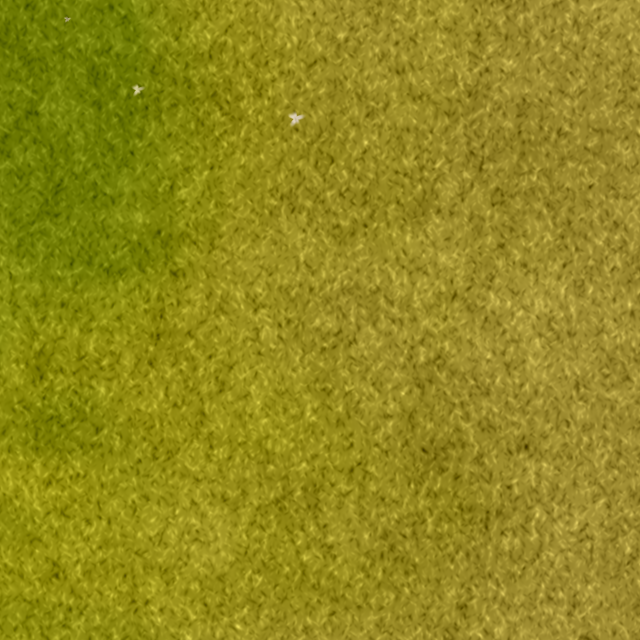
A Shadertoy shader for this texture:

```glsl
vec3 hash3(vec2 cell) {
    vec3 q = fract(cell.xyx * vec3(0.1031, 0.1030, 0.0973));
    q += dot(q, q.yxz + 33.33);
    return fract((q.xxy + q.yzz) * q.zyx);
}

mat2 rotation(float angle) {
    float c = cos(angle), s = sin(angle);
    return mat2(c, s, -s, c);
}

// Cellular layer of soft strokes, each lighter or darker than the ground.
// halfSize is in cells; share is the fraction of cells holding a stroke.
float strokes(vec2 uv, float count, vec2 halfSize, float share) {
    vec2 p = uv * count;
    vec2 cell = floor(p);
    float sum = 0.0;
    for (int y = -1; y <= 1; y++) {
        for (int x = -1; x <= 1; x++) {
            vec2 id = cell + vec2(x, y);
            vec3 place = hash3(id + count);
            vec3 look = hash3(id + count * 2.0 + 71.0);
            vec2 d = rotation((place.z - 0.5) * 2.2) * (p - id - place.xy);
            d /= halfSize;
            float tone = look.x * 2.0 - 1.0;
            sum += tone * step(look.y, share) * exp(-dot(d, d));
        }
    }
    return sum;
}

// Layered, warped sines for the broad drift of colour.
float drift(vec2 p) {
    float sum = 0.0, amp = 0.5;
    for (int i = 0; i < 4; i++) {
        p = rotation(0.9) * p * 1.7 + 1.3;
        p += 0.6 * sin(p.yx * 1.3);
        sum += amp * sin(p.x) * sin(p.y);
        amp *= 0.65;
    }
    return sum;
}

// Ragged pale fleck with a soft edge.
float fleck(vec2 uv, vec2 centre, float radius) {
    vec2 d = uv - centre;
    float angle = atan(d.y, d.x);
    float edge = radius * (0.7 + 0.25 * sin(angle * 3.0 + 1.0) + 0.2 * sin(angle * 5.0));
    return 1.0 - smoothstep(edge * 0.4, edge + 0.002, length(d));
}

void mainImage(out vec4 fragColor, in vec2 fragCoord) {
    vec2 uv = fragCoord / iResolution.y;

    const vec3 lushGreen = vec3(0.43, 0.48, 0.01);
    const vec3 yellowGreen = vec3(0.58, 0.56, 0.05);
    const vec3 dryTan = vec3(0.605, 0.535, 0.18);
    const vec3 paleLeaf = vec3(0.85, 0.80, 0.70);
    const vec3 grainTint = vec3(1.0, 0.97, 0.75);

    // Broad patches: lush corner, yellow left, dry right
    float wide = drift(uv * 2.2);
    float patchy = drift(uv * 5.0 + 7.0);
    float dryness = smoothstep(0.0, 0.9, uv.x + 0.18 * wide + 0.10 * patchy);
    float cornerDistance = length((uv - vec2(0.0, 0.85)) * vec2(1.0, 0.75));
    float lushness = 1.0 - smoothstep(0.12, 0.42, cornerDistance + 0.07 * patchy);
    lushness += 0.3 * smoothstep(0.1, 0.6, wide) * (1.0 - smoothstep(0.1, 0.45, uv.x));
    vec3 color = mix(yellowGreen, dryTan, dryness);
    color = mix(color, lushGreen, clamp(lushness, 0.0, 1.0));

    // Mottling from large to small
    float shade = 0.030 * strokes(uv, 9.0, vec2(0.5), 1.0);
    shade += 0.035 * strokes(uv, 31.0, vec2(0.42, 0.5), 1.0);
    shade += 0.025 * patchy;

    // Short leaning blades and scattered strong marks
    float grain = 0.15 * strokes(uv, 91.0, vec2(0.25, 0.58), 1.0);
    grain += 0.11 * strokes(uv, 143.0, vec2(0.28, 0.55), 1.0);
    grain += 0.17 * strokes(uv, 47.0, vec2(0.12, 0.26), 0.25);
    color += (shade + grain * mix(1.0, 0.75, clamp(lushness, 0.0, 1.0))) * grainTint;

    // Stray leaves
    float leaves = fleck(uv, vec2(0.462, 0.815), 0.014);
    leaves = max(leaves, 0.7 * fleck(uv, vec2(0.215, 0.860), 0.011));
    leaves = max(leaves, 0.8 * fleck(uv, vec2(0.105, 0.970), 0.005));
    color = mix(color, paleLeaf + grain, leaves);

    fragColor = vec4(clamp(color, 0.0, 1.0), 1.0);
}
```
